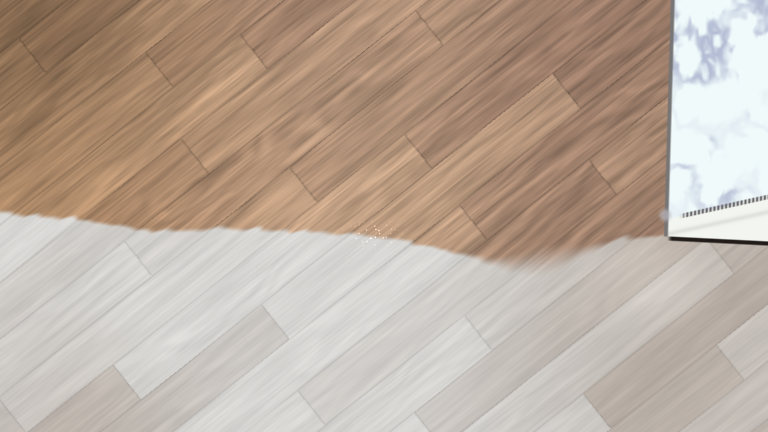
A Shadertoy shader for this texture:

```glsl
// Diagonal plank floor: varnished above a ragged sanding line, pale and bare below,
// with a veined marble slab in the upper right corner. Planks are rows in a rotated
// frame, grain is stretched value noise, and the slab is built from soft half-planes.

const float PLANK_ANGLE = 0.67;
const float ROW_WIDTH = 0.104;
const float PLANK_LENGTH = 0.86;
const float ROW_ORIGIN = -0.04;
const int FIRST_ROW = -11;
const int ROW_COUNT = 19;
const float GRAIN_STRENGTH = 0.17;
const float SEAM_WIDTH = 0.0022;
const vec3 VARNISH_LIGHT = vec3(0.755, 0.625, 0.515);
const vec3 VARNISH_DARK = vec3(0.585, 0.465, 0.395);
const vec3 VARNISH_AMBER = vec3(0.70, 0.53, 0.36);
const vec3 BARE_LIGHT = vec3(0.845, 0.842, 0.832);
const vec3 BARE_TAN = vec3(0.715, 0.675, 0.64);
const vec3 MARBLE = vec3(0.94, 0.98, 0.985);
const vec3 VEIN = vec3(0.66, 0.69, 0.80);

// Joint position of each row, then its shade: odd planks darken, even ones lighten.
const float JOINT[ROW_COUNT] = float[](0.40, 0.10, 0.565, 0.253, 0.70, 0.78, 0.15,
    0.60, 0.30, 0.658, 0.302, 0.046, 0.50, 0.75, 0.147, 0.81, 0.35, 0.60, 0.20);
const float SHADE[ROW_COUNT] = float[](0.3, -0.4, -0.5, 0.9, 0.3, -0.7, 0.3,
    -0.3, 0.4, 0.75, 0.8, 0.3, -0.2, 0.3, 0.7, -0.4, 0.3, -0.4, 0.3);

float hash(vec2 p) {
    return fract(sin(dot(p, vec2(127.1, 311.7))) * 43758.5453);
}

float noise(vec2 p) {
    vec2 i = floor(p), f = fract(p);
    f = f * f * (3.0 - 2.0 * f);
    return mix(mix(hash(i), hash(i + vec2(1, 0)), f.x),
               mix(hash(i + vec2(0, 1)), hash(i + vec2(1, 1)), f.x), f.y);
}

float fbm(vec2 p) {
    float sum = 0.0, amp = 0.5;
    for (int i = 0; i < 4; i++) {
        sum += amp * noise(p);
        p = p * 2.03 + 17.3;
        amp *= 0.5;
    }
    return sum;
}

float bump(float x, float center, float width) {
    float d = (x - center) / width;
    return exp(-d * d);
}

// Height of the sanding line
float sandLine(float x) {
    return 0.507 - 0.06 * x - 0.018 * bump(x, 0.36, 0.13)
         - 0.045 * bump(x, 1.18, 0.20) + 0.04 * smoothstep(1.22, 1.5, x);
}

// Growth rings and fine pores, centred on zero
float woodGrain(vec2 q, float seed) {
    vec2 s = q + seed * vec2(7.3, 3.1);
    float warp = fbm(s * vec2(3.5, 11.0));
    float rings = sin(q.y * 150.0 + warp * 26.0) * 0.5;
    float streaks = fbm(s * vec2(5.0, 75.0)) - 0.47;
    float pores = noise(s * vec2(14.0, 230.0)) - 0.5;
    return rings * 0.40 * noise(s * vec2(2.0, 9.0) + 5.0) + streaks * 1.2 + pores * 0.45;
}

vec3 floorColor(vec2 p, float px) {
    float c = cos(PLANK_ANGLE), s = sin(PLANK_ANGLE);
    vec2 q = vec2(c * p.x + s * p.y, c * p.y - s * p.x);

    // Plank lookup
    float rowPos = (q.y - ROW_ORIGIN) / ROW_WIDTH;
    float row = floor(rowPos);
    int id = clamp(int(row) - FIRST_ROW, 0, ROW_COUNT - 1);
    float along = (q.x - JOINT[id]) / PLANK_LENGTH;
    float k = floor(along);
    float dark = SHADE[id] * (mod(k, 2.0) * 2.0 - 1.0);
    float sideGap = (0.5 - abs(fract(rowPos) - 0.5)) * ROW_WIDTH;
    float endGap = (0.5 - abs(fract(along) - 0.5)) * PLANK_LENGTH;
    float seam = 1.0 - smoothstep(0.0, SEAM_WIDTH + px, min(sideGap, endGap));
    float grain = woodGrain(q, hash(vec2(row, k)));

    // Varnished wood: amber on the left, redder on the right
    float tone = 0.40 + 0.38 * dark + 0.22 * smoothstep(0.95, 1.3, p.x)
               - 0.25 * bump(p.x, 0.85, 0.35) * bump(p.y, 0.6, 0.25);
    vec3 varnished = mix(VARNISH_LIGHT, VARNISH_DARK, clamp(tone, 0.0, 1.1));
    varnished = mix(varnished, VARNISH_AMBER, 0.5 * smoothstep(0.85, 0.0, p.x));
    varnished *= 1.0 - 0.24 * smoothstep(0.65, 0.0, length(p - vec2(0.0, 1.0)));
    varnished *= 1.0 + grain * GRAIN_STRENGTH * 1.8 - seam * 0.13;

    // Bare wood: chalky centre, tan corners
    float tan1 = 0.12 + 0.32 * dark + 0.62 * smoothstep(1.0, 1.6, p.x + 0.25 * (0.3 - p.y))
               + 0.45 * smoothstep(0.45, 0.0, length(p - vec2(0.15, 0.0)));
    vec3 bare = mix(BARE_LIGHT, BARE_TAN, clamp(tan1, 0.0, 1.25));
    bare *= 1.0 + grain * GRAIN_STRENGTH * 0.55 - seam * 0.07;
    bare += 0.06 * bump(p.x, 1.5, 0.12) * bump(p.y, 0.36, 0.1);

    // Sanding line, smeared along the grain near its lowest dip
    float blur = 0.007 + 0.03 * bump(p.x, 1.25, 0.1);
    float edge = p.y - sandLine(p.x) + 0.012 * (noise(q * vec2(8.0, 70.0)) - 0.5);
    vec3 col = mix(bare, varnished, smoothstep(-blur, blur, edge));

    // Bright crumbs on the line
    vec2 cell = p * 110.0;
    vec2 jitter = vec2(hash(floor(cell)), hash(floor(cell) + 9.0)) * 0.4 + 0.3;
    float crumb = smoothstep(0.32, 0.1, length(fract(cell) - jitter));
    crumb *= step(0.65, hash(floor(cell) + 31.0));
    return col + 0.28 * crumb * bump(p.x, 0.865, 0.045) * bump(p.y, 0.46, 0.022);
}

vec3 marbleColor(vec2 p, float px) {
    vec2 w = p + 0.07 * vec2(fbm(p * 9.0), fbm(p * 9.0 + 40.0));
    float vein = 1.0 - smoothstep(0.0, 0.11, abs(fbm(w * vec2(13.0, 10.0)) - 0.48));
    float patches = smoothstep(0.38, 0.65, fbm(p * 8.0 + 3.0));
    vec3 col = mix(MARBLE, VEIN, vein * (0.12 + 0.7 * patches));

    // Plain lower rim and its beaded trim
    float trim = p.y - 0.502 - 0.22 * (p.x - 1.586);
    col = mix(vec3(0.95, 0.96, 0.94), col, smoothstep(-px, px, trim));
    col *= 1.0 - 0.08 * bump(trim, -0.035, 0.006);
    float bead = 0.6 + 0.4 * sin(p.x * 700.0);
    float line = 1.0 - smoothstep(0.003, 0.003 + 2.0 * px, abs(trim));
    return mix(col, vec3(0.40, 0.39, 0.40), line * bead * smoothstep(1.57, 1.59, p.x));
}

void mainImage(out vec4 fragColor, in vec2 fragCoord) {
    float px = 1.0 / iResolution.y;
    vec2 p = fragCoord * px;
    vec3 col = floorColor(p, px);

    // Slab with a shadow gap below and a grey strip on its left
    float left = p.x - 1.537 - 0.029 * (p.y - 0.45);
    float base = p.y - 0.453 + 0.05 * (p.x - 1.54);
    float inside = smoothstep(-px, px, left);
    float gap = smoothstep(-0.012, -0.007, base) * smoothstep(0.006, 0.02, left);
    col = mix(col, vec3(0.13, 0.11, 0.10), gap * inside);
    vec3 slab = mix(vec3(0.47, 0.46, 0.46), marbleColor(p, px), smoothstep(0.006, 0.012, left));
    col = mix(col, slab, inside * smoothstep(-px, px, base));
    col = mix(col, vec3(0.72, 0.71, 0.74), 0.7 * smoothstep(0.02, 0.006, length(p - vec2(1.54, 0.502))));

    fragColor = vec4(clamp(col, 0.0, 1.0), 1.0);
}
```
